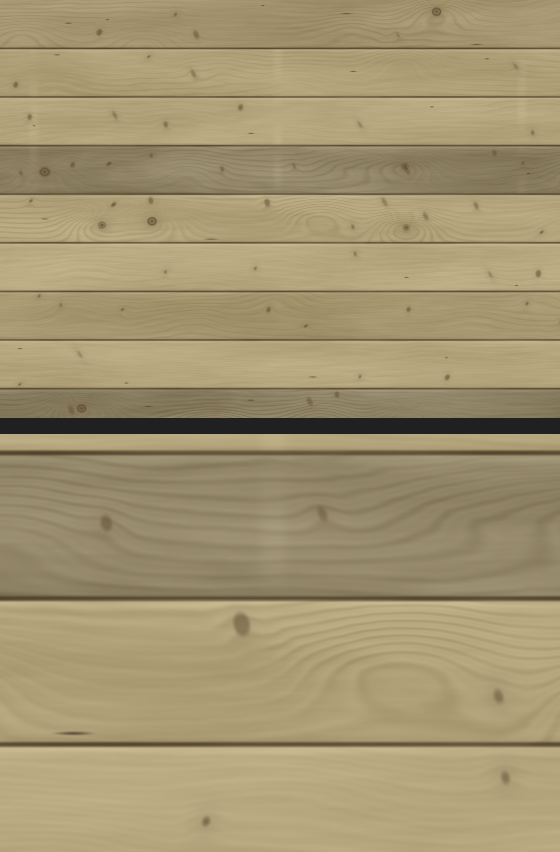
Top, the full canvas; bottom, a detail of the centre.
Reproduce this texture procedurally as a Shadertoy shader.

```glsl
const float boardTone[9] = float[9](.635, .685, .705, .555, .695, .72, .64, .71, .54);
const float boardFigure[9] = float[9](.7, .55, .2, .75, 1., .2, .4, .15, 1.);

vec2 hash2(vec2 p) {
    vec3 q = fract(p.xyx * vec3(.1031, .1030, .0973));
    q += dot(q, q.yzx + 33.33);
    return fract((q.xx + q.yz) * q.zy);
}

// Layered sines, each octave bent by the one before
float waves(vec2 p) {
    float sum = 0., amp = .5;
    for (int i = 0; i < 5; i++) {
        sum += amp * sin(p.x + 1.7 * sin(p.y + float(i)));
        p = mat2(1.5, 1.1, -1.1, 1.5) * p + sum;
        amp *= .55;
    }
    return sum;
}

// Offset from the feature point of one cell along a board
vec2 cellOffset(vec2 p, float cell, float width, vec2 id) {
    vec2 r = hash2(id);
    return p - vec2((cell + .15 + .7 * r.x) * width, .07 + .86 * r.y);
}

float disc(float d, float radius, float px) {
    return 1. - smoothstep(radius - px, radius + px, d);
}

void mainImage(out vec4 fragColor, in vec2 fragCoord) {
    vec2 uv = fragCoord / iResolution.xy;
    float px = 8.6 / iResolution.y;
    float v = (1. - uv.y) * 8.6;
    float row = floor(v);
    int board = clamp(int(row), 0, 8);
    float figure = boardFigure[board];
    float tone = boardTone[board];
    float gray = smoothstep(.67, .54, tone);
    vec2 p = vec2(fragCoord.x * px, fract(v));
    float soft = max(px, .014);

    // Grain height, lifted around knots into closed loops
    float height = p.y + .1 * waves(vec2(p.x * .55 + row * 9.1, p.y * 1.2 + row));
    height += .012 * waves(vec2(p.x * 2.5, p.y * 7. + row * 4.));
    float knot = 0., halo = 0., crack = 0.;
    for (int i = -1; i <= 1; i++) {
        // Broad figure with an occasional large knot
        float cell = floor(p.x / 2.6) + float(i);
        vec2 id = vec2(cell + 17., row * 7. + 3.);
        vec2 s = hash2(id + 51.3);
        vec2 q = cellOffset(p, cell, 2.6, id);
        float d = length(q * vec2(.9, 1.));
        height += figure * (.3 + .5 * s.x) * exp(-dot(q * q, vec2(2.2, 9.)));
        float radius = .05 + .06 * s.y;
        float present = step(.45, s.x) * step(.6, figure);
        knot += present * disc(d, radius, soft) * (.5 + .2 * sin(d * 110.));
        halo += present * exp(-d * d * 30.);

        // Small slanted knots
        cell = floor(p.x / .95) + float(i);
        id = vec2(cell + 83., row * 5. + 29.);
        s = hash2(id + 12.7);
        q = cellOffset(p, cell, .95, id);
        q.x += q.y * (s.y - .5) * 1.2;
        d = length(q * vec2(1., .5 + .5 * s.y));
        present = step(.45, s.x);
        height += present * .07 * exp(-dot(q, q) * 50.);
        knot += present * disc(d, .02 + .035 * fract(s.x * 7.), soft * 1.4) * (.3 + .4 * s.y);
        halo += present * .5 * exp(-d * d * 110.);

        // Short cracks along the grain
        cell = floor(p.x / 1.9) + float(i);
        id = vec2(cell + 41., row * 3. + 67.);
        s = hash2(id + 5.9);
        q = cellOffset(p, cell, 1.9, id);
        d = length(q * vec2(.08 + .4 * s.y, 1.));
        crack += step(.68, s.x) * disc(d, .01, soft * .7);
    }

    // Growth rings that fade in and out, fine fibre and slow blotches
    float fade = smoothstep(-.5, .7, waves(vec2(p.x * .8 + row * 3.7, p.y * 2.5 - row)));
    float rings = pow(.5 + .5 * sin(height * 58. + row * 2.), 2.);
    float fibre = sin(height * 117. + 2. * sin(p.x * .9 + row));
    tone -= (.012 + .042 * figure) * (rings - .37) * (.25 + .75 * fade);
    tone += .006 * fibre;
    tone += (.032 + .025 * gray) * waves(vec2(p.x * .6 + row * 5.3, p.y * 3. + row * 2.1));
    tone += .011 * waves(vec2(p.x * 3.5, p.y * 34. + row * 11.));

    // Faint pale bands across the upper boards
    float band = abs(fract((uv.x - .06) / .436 + .5) - .5) * .436;
    float worn = .5 + .5 * sin(p.y * 5. + row * 2.3 + uv.x * 9.);
    tone += .028 * worn * step(1., row) * step(row, 3.) * smoothstep(.013, .002, band);

    // Rounded board edges
    tone += .04 * smoothstep(.09, .03, p.y) * step(1., row);
    tone -= .05 * smoothstep(.91, 1., p.y);

    vec3 color = vec3(tone, tone - .06 + .012 * gray, tone - .215 + .055 * gray);
    color = mix(color, vec3(.50, .41, .27), .32 * min(halo, 1.));
    color = mix(color, vec3(.35, .28, .18), min(knot, .8));
    color = mix(color, vec3(.27, .21, .14), .7 * min(crack, 1.));

    // Dark gaps of uneven depth between boards
    float gap = abs(v - max(round(v), 1.) + .004);
    float depth = .8 + .12 * waves(vec2(p.x * 1.7, round(v) * 5.));
    color = mix(color, vec3(.29, .24, .15), depth * disc(gap, .016, soft * .9));
    fragColor = vec4(color, 1.);
}
```
